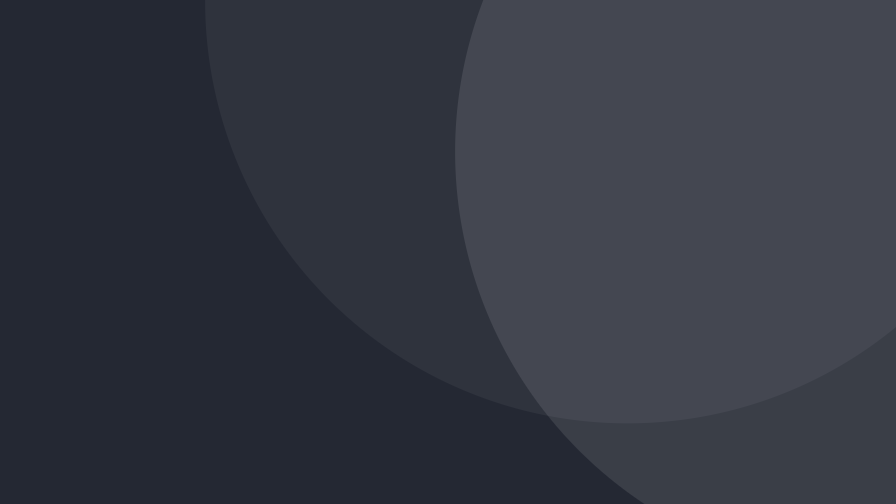
Reproduce this background procedurally as a WebGL 1 fragment shader.

```glsl
precision mediump float;
// Two large translucent white discs overlap on a flat dark slate background.
// Each disc is a circle distance function with an antialiased edge, blended
// over the colour below it, so the overlap is the lightest area.

uniform vec2 u_resolution;

// Coverage of a disc, with an edge one pixel wide.
float disc(vec2 p, vec2 center, float radius) {
  float distanceToEdge = length(p - center) - radius;
  return clamp(0.5 - distanceToEdge * u_resolution.y, 0.0, 1.0);
}

void main() {
  // Canvas height is one unit; the origin is at the lower left.
  vec2 p = gl_FragCoord.xy / u_resolution.y;
  vec3 white = vec3(1.0);

  // Slate background
  vec3 color = vec3(0.141, 0.157, 0.2);

  // Faint disc hanging from the top edge
  color = mix(color, white, 0.05 * disc(p, vec2(1.245, 0.998), 0.838));

  // Brighter disc entering from the right
  color = mix(color, white, 0.1 * disc(p, vec2(1.741, 0.699), 0.838));

  gl_FragColor = vec4(color, 1.0);
}
```
